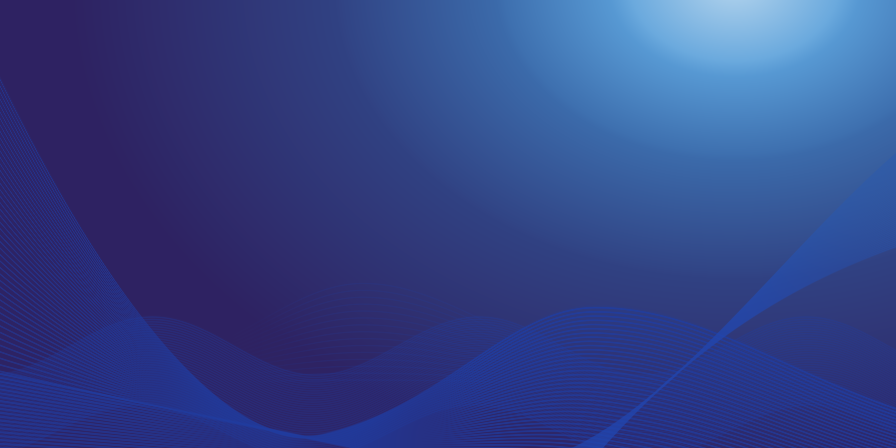
A Shadertoy shader for this background:

```glsl
// Deep indigo backdrop lit by a pale blue glow near the upper right,
// with translucent ribbons of fine lines flowing along the bottom.
// Each ribbon interpolates evenly spaced strands between two edge curves.

const float TAU = 6.2831853;
const vec3 INDIGO = vec3(0.18, 0.135, 0.385);
const vec3 NAVY = vec3(0.19, 0.26, 0.515);
const vec3 STEEL = vec3(0.235, 0.425, 0.675);
const vec3 SKY = vec3(0.36, 0.63, 0.855);
const vec3 PALE = vec3(0.70, 0.83, 0.93);
const vec3 ROYAL = vec3(0.12, 0.24, 0.64);
const vec3 COBALT = vec3(0.13, 0.27, 0.68);
const vec3 AZURE = vec3(0.16, 0.35, 0.69);

// Elliptical glow running from pale centre to indigo.
vec3 glow(vec2 p, vec2 centre) {
    float d = length((p - centre) * vec2(1.03, 1.40));
    vec3 c = mix(PALE, SKY, clamp(d / 0.29, 0.0, 1.0));
    c = mix(c, STEEL, clamp((d - 0.24) / 0.31, 0.0, 1.0));
    c = mix(c, NAVY, clamp((d - 0.53) / 0.39, 0.0, 1.0));
    return mix(c, INDIGO, clamp((d - 0.90) / 0.62, 0.0, 1.0));
}

// Bell curve with separate widths left and right of its centre.
float bell(float x, float centre, float left, float right) {
    float k = (x - centre) / (x < centre ? left : right);
    return exp(-k * k);
}

float wave(float x, float base, float height, float crest, float period) {
    return base + height * cos(TAU * (x - crest) / period);
}

float cubic(float u, vec3 k) {
    return u * (k.x + u * (k.y + u * k.z));
}

// Coverage of a ribbon of strands; rim brightens the upper edge.
float ribbon(float y, float edgeA, float edgeB, float count, float strand,
             float rim, float pixel) {
    float top = max(edgeA, edgeB);
    float bottom = min(edgeA, edgeB) - 0.006;
    float thickness = top - bottom;
    float t = clamp((y - bottom) / thickness, 0.0, 1.0);
    float gap = thickness / count;
    float offset = abs(fract(t * count) - 0.5) * gap;
    float line = 1.0 - smoothstep(-0.5 * pixel, 0.5 * pixel, offset - 0.5 * strand);
    float average = 1.0 - exp(-strand / gap);
    // Strands finer than the pixel grid melt into an even tint.
    float cover = mix(average, line, 0.8 * smoothstep(1.3, 3.0, gap / pixel));
    cover = min(cover + rim * t * t * t * t, 1.0);
    return cover * smoothstep(-pixel, pixel, y - bottom)
                 * smoothstep(-pixel, pixel, top - y);
}

void mainImage(out vec4 fragColor, in vec2 fragCoord) {
    float pixel = 1.0 / iResolution.y;
    vec2 p = fragCoord * pixel;
    p.x *= 2.0 * iResolution.y / iResolution.x;
    float x = p.x;
    vec3 color = glow(p, vec2(1.64, 1.035));

    // Faint arcs above the left trough.
    float arcTop = 0.16 + 0.215 * bell(x, 0.81, 0.32, 0.38);
    float arcs = ribbon(p.y, arcTop, 0.15, 15.0, 0.003, 0.0, pixel);
    arcs *= smoothstep(0.5, 0.75, x) * smoothstep(1.3, 1.0, x);
    color = mix(color, ROYAL, 0.2 * arcs);

    // Low rolling wave across the full width.
    float crest = wave(x, 0.23, 0.065, 0.34, 0.73);
    float trough = wave(x, 0.04, 0.06, 0.31, 0.75);
    float rolling = ribbon(p.y, crest, trough, 38.0, 0.003, 0.06, pixel);
    color = mix(color, ROYAL, 0.4 * rolling);

    // Steep sweep from the left, pinching and then swelling into a dome.
    float sweepTop = 0.83 * pow(max(1.0 - x / 0.72, 0.0), 1.8)
                   + 0.318 * bell(x, 1.33, 0.40, 0.60);
    float sweepBase = 0.17 - 0.21 * x;
    float sweep = ribbon(p.y, sweepTop, sweepBase, 46.0, 0.0038, 0.15, pixel);
    color = mix(color, ROYAL, mix(0.62, 0.78, smoothstep(0.1, 0.7, x)) * sweep);

    // Dense strands beneath the sweep in the lower left corner.
    float under = ribbon(p.y, sweepBase, -0.05, 26.0, 0.0045, 0.15, pixel);
    under *= smoothstep(0.78, 0.6, x);
    color = mix(color, ROYAL, 0.65 * under);

    // Twisted band rising to the right edge, paler as it climbs.
    float u = max(x - 1.523, -0.35);
    float twistTop = 0.18 + cubic(u, vec3(0.93, 0.59, -0.91));
    float twistBase = 0.18 + cubic(u, vec3(0.85, -0.70, 0.25));
    float twist = ribbon(p.y, twistTop, twistBase, 48.0, 0.0028, 0.05, pixel);
    vec3 band = mix(COBALT, AZURE, smoothstep(0.2, 0.6, p.y));
    color = mix(color, band, 0.8 * twist);

    fragColor = vec4(color, 1.0);
}
```
